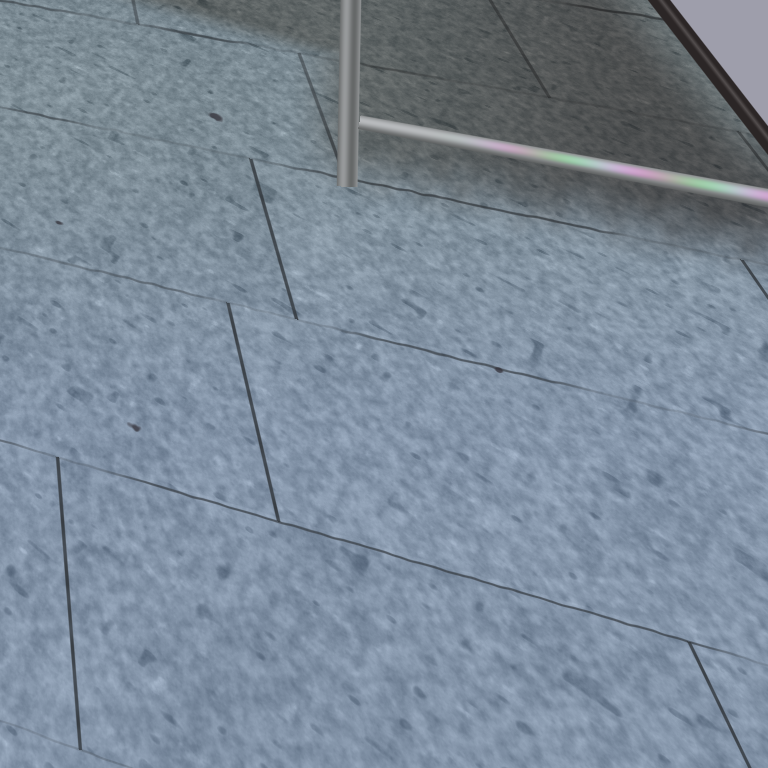
Reproduce this texture procedurally as a Shadertoy shader.

```glsl
const float SLAB_PERIOD = 0.405;
const vec2 VANISH = vec2(-0.061, -1.148);
const vec3 STONE_FAR = vec3(0.495, 0.555, 0.59);
const vec3 STONE_NEAR = vec3(0.515, 0.58, 0.66);
const vec3 JOINT = vec3(0.20, 0.22, 0.24);
const vec3 STAIN = vec3(0.20, 0.19, 0.22);
const vec3 STEEL_DARK = vec3(0.33, 0.34, 0.34);
const vec3 STEEL_LIGHT = vec3(0.72, 0.73, 0.74);
const vec3 RAIL = vec3(0.17, 0.15, 0.15);
const vec3 PANEL = vec3(0.62, 0.62, 0.67);

float hash(vec2 p) {
    vec3 q = fract(p.xyx * vec3(0.1031, 0.1030, 0.0973));
    q += dot(q, q.yzx + 33.33);
    return fract((q.x + q.y) * q.z);
}

float noise(vec2 p) {
    vec2 i = floor(p), f = fract(p);
    f = f * f * (3.0 - 2.0 * f);
    return mix(mix(hash(i), hash(i + vec2(1, 0)), f.x),
               mix(hash(i + vec2(0, 1)), hash(i + vec2(1, 1)), f.x), f.y);
}

float fbm(vec2 p) {
    float sum = 0.0, amp = 0.5;
    for (int i = 0; i < 4; i++) {
        sum += amp * noise(p);
        p = mat2(1.6, 1.2, -1.2, 1.6) * p + 17.0;
        amp *= 0.55;
    }
    return sum / 1.01;
}

// Coverage of a line, given the distance to its centre
float stroke(float dist, float halfWidth, float aa) {
    return 1.0 - smoothstep(halfWidth - aa, halfWidth + aa, abs(dist));
}

// x: fraction along the segment, y: signed distance across it
vec2 alongAcross(vec2 p, vec2 a, vec2 b) {
    vec2 d = b - a, q = p - a;
    return vec2(dot(q, d) / dot(d, d), (d.x * q.y - d.y * q.x) / length(d));
}

// Ground plane: x runs along the courses, y counts them
vec2 ground(vec2 p) {
    float y0 = (p.y - 0.178 * p.x) / (1.0 + 0.2 * p.x);
    return vec2((p.x - VANISH.x) / (p.y - VANISH.y), (0.9709 - 1.0 / (y0 + 1.03)) / 0.1157);
}

vec3 stone(vec2 p, vec2 g) {
    vec3 col = mix(STONE_FAR, STONE_NEAR, smoothstep(0.1, 0.6, p.y));
    vec2 q = g * vec2(150.0, 27.0);
    float grain = fbm(vec2(q.x + q.y * 0.6, q.y * 0.9 - q.x * 0.55));
    float fleck = noise(vec2(q.x * 0.45 + q.y * 0.3, q.y * 0.7 - q.x * 0.35) + 40.0);
    col += (grain - 0.5) * 0.23 + (fbm(p * 7.0) - 0.5) * 0.06;
    col += 0.09 * smoothstep(0.86, 0.98, fleck) * grain;
    return col - 0.10 * smoothstep(0.16, 0.04, fleck);
}

vec3 slabJoints(vec3 col, vec2 p, vec2 g, float aa) {
    float offsets[6] = float[6](0.204, 0.37, 0.286, 0.232, 0.078, 0.35);
    float course = floor(g.y), edge = round(g.y);
    float shift = (g.x - offsets[int(clamp(course + 1.0, 0.0, 5.0))]) / SLAB_PERIOD;
    col += (hash(vec2(floor(shift), course) + 9.0) - 0.5) * 0.02;

    // Long joints, partly worn away
    float depth = 1.03 + (p.y - 0.178 * p.x) / (1.0 + 0.2 * p.x);
    float rowDist = (g.y - edge) * 0.1157 * depth * depth * (1.0 + 0.2 * p.x) * 0.97;
    rowDist += (noise(p * 60.0) - 0.5) * 0.002;
    float wear = smoothstep(0.35, 0.75, noise(vec2(g.x * 11.0, edge * 5.3 + 2.0)));
    col = mix(col, JOINT, stroke(rowDist, 0.0014, aa) * mix(0.18, 0.7, wear));
    col += 0.03 * stroke(rowDist + 0.004, 0.002, aa) * wear;

    // Short joints, dark and crisp
    float crossDist = (shift - round(shift)) * SLAB_PERIOD * (p.y - VANISH.y) * 0.95;
    float fade = mix(0.55, 0.95, smoothstep(0.0, 1.5, g.y)) * (0.8 + 0.2 * noise(p * 50.0));
    return mix(col, JOINT, stroke(crossDist, 0.0021, aa) * fade);
}

vec3 stains(vec3 col, vec2 p) {
    vec3 spots[4] = vec3[4](vec3(0.28, 0.152, 0.012), vec3(0.175, 0.556, 0.011),
                            vec3(0.65, 0.482, 0.008), vec3(0.076, 0.29, 0.007));
    for (int i = 0; i < 4; i++) {
        vec2 d = p - spots[i].xy;
        d.y = (d.y - 0.35 * d.x) * 2.0;
        float r = length(d) / spots[i].z + noise(p * 180.0) * 0.6;
        col = mix(col, STAIN, 0.75 * (1.0 - smoothstep(0.7, 1.3, r)));
    }
    return col;
}

vec3 castShadow(vec3 col, vec2 p) {
    float below = p.y - 0.235 - 0.19 * (p.x - 0.44) + (noise(p * 40.0) - 0.5) * 0.02;
    float left = smoothstep(0.37, 0.48, p.x + 3.5 * max(0.0, 0.07 - p.y));
    float shade = (1.0 - smoothstep(-0.07, 0.035, below)) * left;
    float deep = smoothstep(0.45, 0.85, p.x);
    float strip = smoothstep(-0.02, 0.09, p.x - 0.78 - 0.78 * p.y) * (1.0 - smoothstep(0.15, 0.28, p.y));
    vec3 tint = mix(vec3(0.77, 0.73, 0.69), vec3(0.61, 0.56, 0.53), deep);
    return col * mix(vec3(1), mix(tint, vec3(0.84, 0.82, 0.79), strip), shade);
}

vec3 railing(vec3 col, vec2 p, float aa) {
    // Upright post
    vec2 q = alongAcross(p, vec2(0.457, -0.01), vec2(0.452, 0.243));
    float side = q.y / 0.0135;
    vec3 steel = mix(STEEL_DARK, STEEL_LIGHT, 0.42 + 0.25 * sin(side * 4.0));
    col = mix(col, steel, stroke(q.y, 0.0135, aa) * step(q.x, 1.0));

    // Cross tube with a faint iridescent sheen
    q = alongAcross(p, vec2(0.468, 0.159), vec2(1.0, 0.258));
    float halfWidth = mix(0.009, 0.012, q.x);
    side = q.y / halfWidth;
    steel = mix(STEEL_DARK, STEEL_LIGHT, 0.55 + 0.45 * cos(side * 2.2 + 0.6));
    vec3 sheen = cos(6.28 * (q.x * 3.0 + vec3(0.0, 0.4, 0.1)));
    steel += 0.09 * sheen * smoothstep(0.15, 0.5, q.x) * stroke(side + 0.2, 0.5, 0.3);
    col = mix(col, steel, stroke(q.y, halfWidth, aa) * step(0.0, q.x));

    // Sloping handrail and the panel behind it
    q = alongAcross(p, vec2(0.858, 0.0), vec2(1.0, 0.183));
    col = mix(col, PANEL, smoothstep(aa, -aa, q.y));
    vec3 rail = RAIL + 0.16 * stroke(q.y + 0.002, 0.002, 0.003);
    return mix(col, rail, stroke(q.y, 0.0115, aa));
}

void mainImage(out vec4 fragColor, in vec2 fragCoord) {
    vec2 p = fragCoord / iResolution.xy;
    p.y = 1.0 - p.y; // y grows toward the viewer
    float aa = 0.8 / iResolution.y;
    vec2 g = ground(p);
    vec3 col = slabJoints(stone(p, g), p, g, aa);
    col = castShadow(stains(col, p), p);
    fragColor = vec4(clamp(railing(col, p, aa), 0.0, 1.0), 1.0);
}
```
